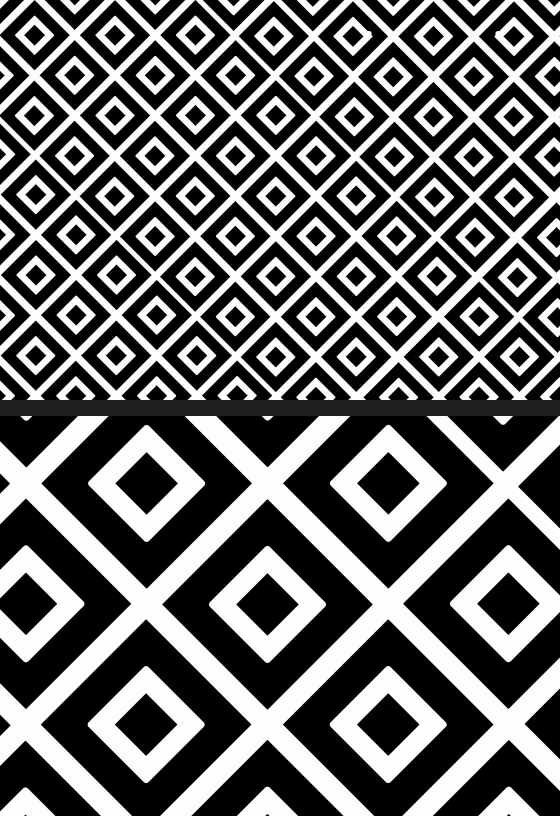
Top, the full canvas; bottom, a detail of the centre.
This pattern is drawn by a WebGL 2 fragment shader. Its source:

```glsl
#version 300 es
precision highp float;

uniform vec2 u_resolution;
out vec4 fragColor;

// Lengths are fractions of the canvas height, in diagonal coordinates.
const vec2 PITCH = vec2(0.20146, 0.2011);
const vec2 ORIGIN = vec2(-0.0018, 0.1740);
const float TILE_HALF = 0.0878;
const float RING_HALF = 0.0499;
const float CORE_HALF = 0.0261;
const float TILE_ROUND = 0.001;
const float RING_ROUND = 0.004;
const float STRIP_SLIP = 0.0082;   // sideways slip that narrows some bands
const float LENGTH_SLIP = 0.0046;  // slip along the upper right strips
const float SKID = 0.0055;         // shift of the last tiles of each strip
const float SKID_START = 8.5;
const float JITTER = 0.0012;
const float NICK_RADIUS = 0.0065;
const float EDGE_SOFTNESS = 0.65;  // in pixels
const vec3 WHITE = vec3(0.992);
const vec3 BLACK = vec3(0.0);

vec2 hash22(vec2 p) {
    vec3 a = fract(p.xyx * vec3(0.1031, 0.1030, 0.0973));
    a += dot(a, a.yzx + 33.33);
    return fract((a.xx + a.yz) * a.zy);
}

float roundedSquare(vec2 p, float halfSize, float radius) {
    vec2 q = abs(p) - halfSize + radius;
    return length(max(q, 0.0)) + min(max(q.x, q.y), 0.0) - radius;
}

// Diagonal distances are longer than canvas distances by sqrt(2).
float coverage(float d) {
    float pixels = d * u_resolution.y * 0.70711;
    return 1.0 - smoothstep(-EDGE_SOFTNESS, EDGE_SOFTNESS, pixels);
}

// Displacement of a whole diagonal strip from the even lattice.
vec2 stripSlip(float strip) {
    float across = step(strip, -1.5) - step(2.5, strip) - 0.55 * step(3.5, strip);
    float along = -0.5 * (step(2.5, strip) + step(3.5, strip));
    return vec2(across * STRIP_SLIP, along * LENGTH_SLIP);
}

// White chip on the ring of alternate tiles near the upper right edge.
float nick(vec2 q, vec2 cell) {
    if (cell.x != cell.y || cell.x < 3.5 || mod(cell.x, 2.0) > 0.5) return 0.0;
    float side = sign(5.0 - cell.x);
    vec2 center = vec2(side * 0.040, -0.007);
    vec2 local = 0.5 * vec2(q.x + q.y, q.y - q.x);
    return coverage((length(local - center) - NICK_RADIUS) * 1.41421);
}

// Black tile holding a white ring and a black core.
float tileInk(vec2 q, vec2 cell) {
    float tile = coverage(roundedSquare(q, TILE_HALF, TILE_ROUND));
    float ring = coverage(roundedSquare(q, RING_HALF, RING_ROUND));
    float core = coverage(roundedSquare(q, CORE_HALF, TILE_ROUND));
    float white = max(ring * (1.0 - core), nick(q, cell));
    return tile * (1.0 - white);
}

void main() {
    vec2 p = gl_FragCoord.xy / u_resolution.y;
    p.y = 1.0 - p.y;

    // x counts across the strips, y runs along them.
    vec2 diagonal = vec2(p.x - p.y, p.x + p.y) - ORIGIN;
    float nearest = round(diagonal.x / PITCH.x);

    // Slipped strips can reach into the neighbouring lattice column.
    float ink = 0.0;
    for (int i = -1; i <= 1; i++) {
        float strip = nearest + float(i);
        vec2 q = diagonal - stripSlip(strip);
        vec2 cell = vec2(strip, round(q.y / PITCH.y));
        q -= cell * PITCH;
        q -= SKID * step(SKID_START, cell.y);
        q -= JITTER * (hash22(cell + 17.0) - 0.5);
        ink = max(ink, tileInk(q, cell));
    }

    fragColor = vec4(mix(WHITE, BLACK, ink), 1.0);
}
```
